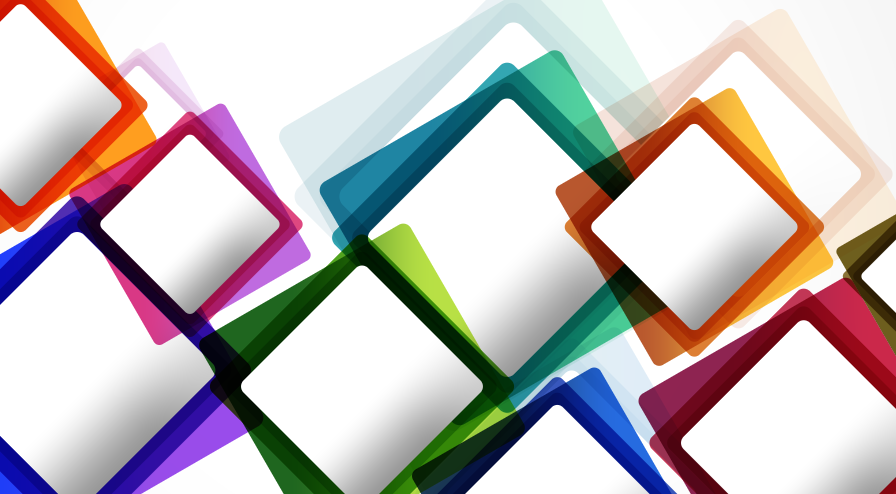
This background is drawn by a WebGL 1 fragment shader. Its source:

```glsl
precision highp float;
// Overlapping translucent rounded frames around white diamonds, on a pale ground.

#define TILT 0.5236       // turn of the coloured square behind each diamond
#define TILT_SIZE 0.976   // half side of that square, per diamond radius
#define RIM_SIZE 1.25     // outer rim radius, per diamond radius
#define BAND_SIZE 1.11    // inner band radius, per diamond radius
#define BAND_TINT 0.6     // strength of the inner band
#define ROUNDING 0.07     // corner radius, per diamond radius
#define SHADE 0.42        // darkening toward the lower right of a diamond
#define FAINT_SHADE 0.03

uniform vec2 u_resolution;

vec2 rotate(vec2 p, float a) {
  float c = cos(a), s = sin(a);
  return vec2(c * p.x + s * p.y, c * p.y - s * p.x);
}

float roundedSquare(vec2 p, float halfSide, float corner) {
  vec2 q = abs(p) - halfSide + corner;
  return length(max(q, 0.0)) + min(max(q.x, q.y), 0.0) - corner;
}

// Smooth coverage of a shape; one canvas width is 100 units.
float cover(float dist) {
  return clamp(0.5 - dist * u_resolution.x / 100.0, 0.0, 1.0);
}

vec3 stain(vec3 base, vec3 tint, float amount) {
  return base * mix(vec3(1.0), tint, amount);
}

// One motif: tilted square, two diamond bands, then the opaque white diamond.
vec3 frame(vec3 base, vec2 p, vec2 center, float radius,
           vec3 leftTint, vec3 rightTint, vec3 rimTint, float shade) {
  vec2 d = (p - center) / radius;
  vec2 diamond = rotate(d, 0.785398);
  float side = 0.70711;

  float square = roundedSquare(rotate(d, TILT), TILT_SIZE, ROUNDING);
  float rim = roundedSquare(diamond, side * RIM_SIZE, ROUNDING);
  float band = roundedSquare(diamond, side * BAND_SIZE, ROUNDING);
  float face = roundedSquare(diamond, side, ROUNDING);

  vec3 tint = mix(leftTint, rightTint, smoothstep(-0.6, 0.6, d.x));
  base = stain(base, tint, cover(square * radius));
  base = stain(base, rimTint, cover(rim * radius));
  base = stain(base, rimTint, BAND_TINT * cover(band * radius));

  // Soft shadow along the lower right edge, fading at its right end
  float fall = smoothstep(0.15, 1.1, d.x - d.y);
  float along = 1.0 - 0.5 * smoothstep(0.0, 1.0, d.x + d.y);
  vec3 white = vec3(1.0 - shade * fall * along);
  return mix(base, white, cover(face * radius));
}

void main() {
  vec2 p = gl_FragCoord.xy / u_resolution.x * 100.0;

  // Ground
  vec3 col = vec3(1.0 - 0.05 * smoothstep(30.0, 75.0, distance(p, vec2(45.0, 30.0))));

  // Faint frames
  col = frame(col, p, vec2(57.3, 33.2), 20.0, vec3(0.88, 0.93, 0.94),
              vec3(0.90, 0.97, 0.94), vec3(0.92, 0.95, 0.96), FAINT_SHADE);
  col = frame(col, p, vec2(82.4, 35.7), 14.1, vec3(0.96, 0.89, 0.86),
              vec3(1.00, 0.95, 0.88), vec3(0.97, 0.92, 0.90), FAINT_SHADE);
  col = frame(col, p, vec2(15.4, 40.2), 7.8, vec3(0.96, 0.87, 0.92),
              vec3(0.96, 0.91, 0.98), vec3(0.95, 0.88, 0.94), FAINT_SHADE);
  col = frame(col, p, vec2(63.8, -0.1), 14.3, vec3(0.90, 0.95, 0.93),
              vec3(0.88, 0.93, 0.97), vec3(0.93, 0.96, 0.98), FAINT_SHADE);

  // Vivid frames, back to front: orange, blue, magenta
  col = frame(col, p, vec2(2.3, 43.4), 11.6, vec3(0.88, 0.22, 0.05),
              vec3(1.00, 0.62, 0.12), vec3(0.93, 0.38, 0.12), SHADE);
  col = frame(col, p, vec2(8.6, 13.8), 15.9, vec3(0.12, 0.25, 1.00),
              vec3(0.60, 0.30, 0.92), vec3(0.32, 0.18, 0.70), SHADE);
  col = frame(col, p, vec2(21.2, 30.1), 10.3, vec3(0.85, 0.22, 0.52),
              vec3(0.75, 0.42, 0.88), vec3(0.87, 0.28, 0.50), SHADE);

  // Teal, green, rust
  col = frame(col, p, vec2(56.6, 28.6), 16.0, vec3(0.12, 0.52, 0.64),
              vec3(0.32, 0.82, 0.62), vec3(0.20, 0.65, 0.70), SHADE);
  col = frame(col, p, vec2(40.4, 12.0), 13.9, vec3(0.12, 0.40, 0.12),
              vec3(0.72, 0.88, 0.27), vec3(0.32, 0.64, 0.12), SHADE);
  col = frame(col, p, vec2(77.5, 29.8), 11.85, vec3(0.72, 0.34, 0.18),
              vec3(1.00, 0.78, 0.25), vec3(0.87, 0.50, 0.20), SHADE);

  // Navy, crimson, olive
  col = frame(col, p, vec2(62.2, -2.1), 12.4, vec3(0.12, 0.24, 0.36),
              vec3(0.15, 0.42, 0.88), vec3(0.22, 0.34, 0.74), SHADE);
  col = frame(col, p, vec2(89.7, 5.7), 14.1, vec3(0.56, 0.14, 0.32),
              vec3(0.82, 0.16, 0.30), vec3(0.77, 0.22, 0.34), SHADE);
  col = frame(col, p, vec2(104.2, 24.3), 8.3, vec3(0.44, 0.38, 0.12),
              vec3(0.50, 0.42, 0.12), vec3(0.55, 0.46, 0.22), SHADE);

  gl_FragColor = vec4(col, 1.0);
}
```
